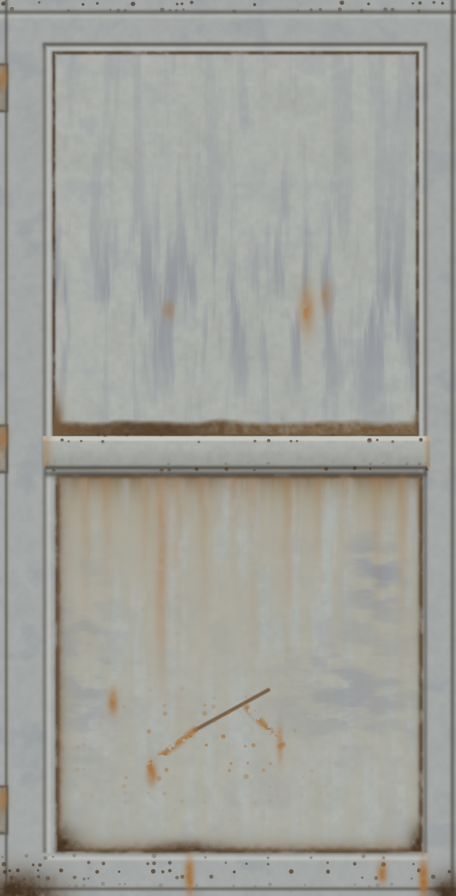
This texture is drawn by a Shadertoy shader. Its source:

```glsl
// Weathered grey metal door: two recessed panels, a middle rail, hinges and rust.
#define DOOR_SIZE vec2(50.8, 100.0)
#define PAINT vec3(0.672, 0.685, 0.665)
#define COOL vec3(0.575, 0.59, 0.61)
#define WARM vec3(0.665, 0.645, 0.58)
#define SHADOW vec3(0.33, 0.315, 0.285)
#define LIGHT vec3(0.79, 0.79, 0.765)
#define DARK_RUST vec3(0.275, 0.205, 0.14)
#define BROWN vec3(0.44, 0.345, 0.24)
#define ORANGE vec3(0.64, 0.44, 0.24)
#define SOFT 0.14

vec2 p; // percent of door height, y running down
vec3 c; // colour built up layer by layer

float hash(vec2 v) {
    vec3 q = fract(v.xyx * 0.1031);
    q += dot(q, q.yzx + 33.33);
    return fract((q.x + q.y) * q.z);
}

float noise(vec2 v) {
    vec2 i = floor(v), f = fract(v);
    f = f * f * (3.0 - 2.0 * f);
    return mix(mix(hash(i), hash(i + vec2(1, 0)), f.x),
               mix(hash(i + vec2(0, 1)), hash(i + vec2(1, 1)), f.x), f.y);
}

float fbm(vec2 v) {
    float sum = 0.0, gain = 0.53;
    for (int i = 0; i < 4; i++) {
        sum += gain * noise(v);
        v = v * 2.03 + 17.3;
        gain *= 0.5;
    }
    return sum;
}

void tint(vec3 paint, float amount) { c = mix(c, paint, clamp(amount, 0.0, 1.0)); }
float fill(float d) { return 1.0 - smoothstep(-SOFT, SOFT, d); }
float line(float v, float at, float width) { v = (v - at) / width; return exp(-v * v); }
float fade(float d, float reach) { return exp(-max(d, 0.0) / reach); }
float blob(float x, float y, float rx, float ry) { return line(p.x, x, rx) * line(p.y, y, ry); }

float box(float x0, float y0, float x1, float y1) {
    vec2 d = abs(p - 0.5 * vec2(x0 + x1, y0 + y1)) - 0.5 * vec2(x1 - x0, y1 - y0);
    return length(max(d, 0.0)) + min(max(d.x, d.y), 0.0);
}

float segment(vec2 a, vec2 b) {
    vec2 d = b - a;
    return length(p - a - d * clamp(dot(p - a, d) / dot(d, d), 0.0, 1.0));
}

// Scattered dots, at most one in each cell
float flecks(float cell, float density) {
    vec2 id = floor(p / cell), f = fract(p / cell) - 0.5;
    float size = 0.14 + 0.18 * hash(id + 5.3);
    f -= 0.4 * (vec2(hash(id + 3.1), hash(id + 8.7)) - 0.5);
    return step(hash(id), density) * (1.0 - smoothstep(size - 0.12, size + 0.12, length(f)));
}

void mainImage(out vec4 fragColor, in vec2 fragCoord) {
    p = fragCoord / iResolution.xy * DOOR_SIZE;
    p.y = DOOR_SIZE.y - p.y;
    float cloud = fbm(p * 0.28), grain = fbm(p * 1.5 + 40.0);
    float streak = fbm(p * vec2(0.85, 0.1) + 9.0), ragged = 0.55 + 0.9 * grain;
    float upper = box(6.0, 5.9, 46.5, 48.6), lower = box(6.4, 53.1, 46.9, 95.0);
    float inUpper = fill(upper), inLower = fill(lower);

    // Worn paint
    c = PAINT + 0.06 * (cloud - 0.5) + 0.045 * (grain - 0.5);
    tint(COOL, 0.3 * (1.0 - inUpper - inLower) + 0.35 * smoothstep(0.55, 0.8, cloud));
    tint(COOL, inUpper * smoothstep(0.42, 0.75, streak) * (0.3 + 0.7 * line(p.y, 34.0, 9.0)));
    tint(WARM, inLower * (0.25 + 0.75 * fade(p.y - 53.0, 17.0)) * smoothstep(0.25, 0.6, streak));
    float patches = blob(42.0, 64.0, 3.0, 5.0) + 0.7 * blob(39.0, 77.0, 8.0, 6.0)
                  + 0.6 * blob(9.5, 75.0, 3.5, 12.0);
    tint(COOL, inLower * patches * smoothstep(0.3, 0.65, fbm(p * vec2(0.3, 0.8))));

    // Pressed frame and panel seams
    float bevel = box(4.95, 4.95, 47.4, 97.0), aboveBase = fill(p.y - 95.2);
    tint(SHADOW, (0.5 + 0.25 * line(p.y, 4.95, 0.5)) * line(bevel, 0.0, 0.24) * aboveBase);
    tint(LIGHT, 0.45 * line(bevel, -0.5, 0.22) * aboveBase);
    float wear = 0.4 + 0.4 * smoothstep(0.2, 0.55, fbm(p * 0.6 + 70.0));
    tint(DARK_RUST, wear * max(line(upper, 0.0, 0.2), line(lower, 0.0, 0.28)));

    // Rust gathered along panel edges
    float sill = inUpper * smoothstep(46.7, 47.6, p.y + 0.9 * (cloud - 0.5));
    tint(BROWN, 0.85 * sill * ragged);
    tint(DARK_RUST, 0.65 * sill * line(p.x, 17.0, 8.0));
    tint(BROWN, inUpper * (blob(6.2, 47.5, 0.8, 3.0) + blob(46.7, 47.7, 0.6, 1.6)));
    float edge = fade(p.x - 6.4, 0.55) + 0.55 * fade(46.9 - p.x, 0.35) + fade(95.0 - p.y, 0.65);
    tint(BROWN, inLower * edge * ragged * 0.87);
    float corners = blob(6.5, 95.0, 2.2, 2.4) + blob(46.8, 95.0, 1.2, 2.5) + 0.7 * blob(21.0, 95.0, 4.0, 1.0);
    tint(DARK_RUST, inLower * corners * ragged);
    tint(BROWN, inLower * 0.85 * fade(p.y - 53.0, 1.5) * (0.35 + streak));

    // Stains running down
    for (float k = 0.0; k < 12.0; k++) {
        float x = 8.5 + 3.2 * k + 2.0 * hash(vec2(k, 4));
        float run = fade(p.y - 53.0, 3.0 + 9.0 * hash(vec2(k, 9)));
        tint(ORANGE, inLower * 0.32 * run * line(p.x + 0.6 * (cloud - 0.5), x, 0.55));
    }
    float stain = 0.42 * inLower * blob(18.0, 60.0, 0.75, 13.0) + 0.65 * blob(34.2, 34.7, 0.8, 2.5)
                + 0.45 * blob(36.3, 33.2, 0.6, 1.6) + 0.55 * blob(18.8, 34.6, 0.6, 1.0);
    tint(ORANGE, stain * ragged);

    // Diagonal scratch, drips and flecks
    vec2 low = vec2(21.7, 81.5);
    tint(BROWN, 0.9 * fill(segment(low, vec2(29.9, 77)) - 0.2));
    float trail = min(segment(vec2(16.7, 85.3), low), segment(vec2(27.5, 79), vec2(31.5, 83)));
    tint(ORANGE, 0.8 * line(trail, 0.0, 0.4) * smoothstep(0.45, 0.6, grain));
    float drips = blob(12.6, 78.3, 0.5, 1.3) + blob(16.9, 86.3, 0.55, 1.3) + 0.7 * blob(31.2, 83.0, 0.35, 2.0);
    tint(ORANGE, 0.8 * drips * ragged);
    tint(ORANGE, 0.75 * flecks(0.9, 0.12) * blob(22.0, 83.5, 11.0, 5.0));

    // Middle rail
    float rail = fill(box(4.8, 48.7, 47.9, 52.2)), across = fill(abs(p.x - 26.3) - 21.3);
    tint(PAINT * mix(1.0, 0.9, smoothstep(49.3, 52.0, p.y)) + 0.05 * (grain - 0.5), rail);
    tint(LIGHT, 0.9 * rail * fill(p.y - 49.2));
    tint(ORANGE, 0.4 * rail * (line(p.x, 5.0, 0.7) + line(p.x, 47.8, 0.4)) * ragged);
    tint(SHADOW, 0.85 * across * (line(p.y, 52.2, 0.25) + 0.8 * line(p.y, 52.9, 0.35)));

    // Base, outer edges and chips
    tint(LIGHT, 0.6 * across * line(p.y, 95.8, 0.25) + 0.35 * line(p.y, 1.8, 0.25));
    tint(SHADOW, 0.65 * (line(p.y, 99.2, 0.22) + line(p.y, 1.35, 0.24)));
    tint(SHADOW, 0.65 * (line(p.x, 50.4, 0.25) + line(p.x, 0.7, 0.2)));
    float chips = line(p.y, 49.0, 0.5) + line(p.y, 52.2, 0.4) + line(p.y, 97.0, 1.5) + line(p.y, 0.5, 0.7);
    tint(DARK_RUST, 0.75 * chips * flecks(0.8, 0.22));
    tint(DARK_RUST, ragged * (blob(2.0, 100.0, 4.5, 2.5) + blob(50.0, 99.8, 2.0, 2.0)));
    tint(ORANGE, ragged * (blob(21.1, 97.7, 0.5, 1.9) + blob(42.6, 97.4, 0.5, 1.1) + blob(47.2, 98.0, 0.5, 2.0)));

    // Hinges
    for (float y = 9.8; y < 95.0; y += 40.3) {
        float hinge = box(-0.5, y - 2.6, 0.75, y + 2.6);
        tint(mix(PAINT, BROWN, 0.45 * ragged), fill(hinge));
        tint(SHADOW, 0.75 * line(hinge, 0.0, 0.2));
        tint(ORANGE, 0.7 * blob(0.4, y - 1.2, 0.5, 1.2));
    }
    fragColor = vec4(clamp(c, 0.0, 1.0), 1.0);
}
```
